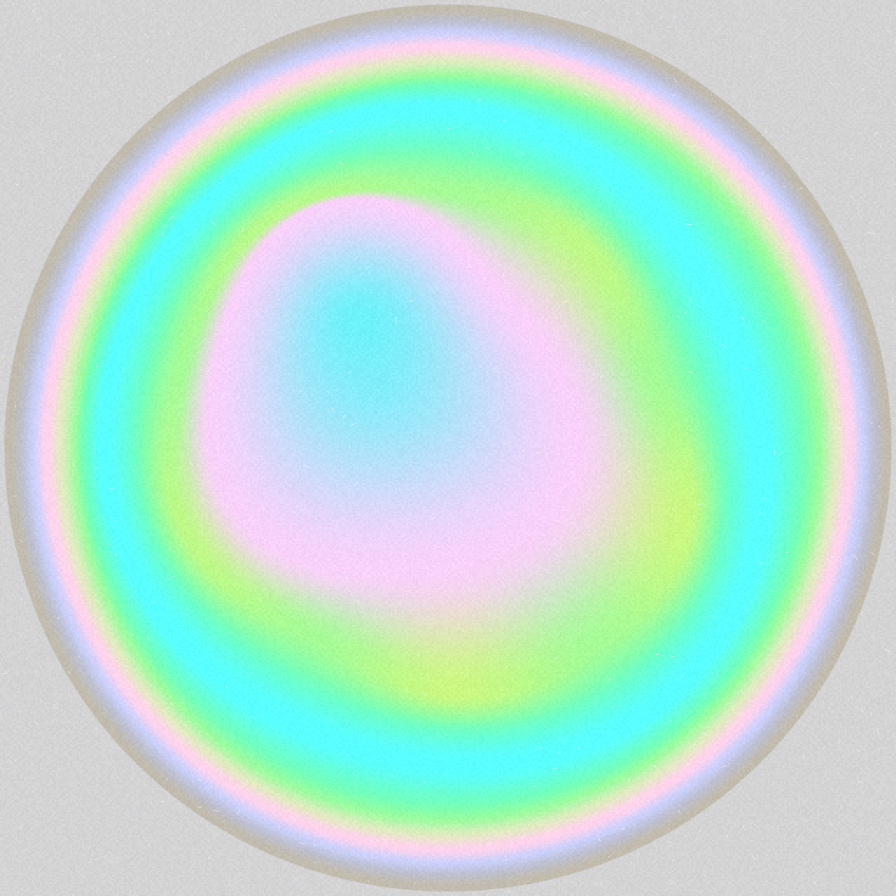
Write a WebGL 2 fragment shader that draws this background.

```glsl
#version 300 es
precision highp float;
// Iridescent pastel disc with warped colour rings on grainy grey paper.

#define DISC_RADIUS 0.495
#define GRAIN_CELLS 512.0
#define GRAIN_AMOUNT 0.035
#define WEAVE_AMOUNT 0.005
#define SPECK_CHANCE 0.22
#define SPECK_SIZE 0.0011

uniform vec2 u_resolution;
out vec4 fragColor;

const vec2 DISC_CENTRE = vec2(0.5);
const vec2 BLOB_CENTRE = vec2(0.43, 0.557);
const vec2 CORE_CENTRE = vec2(0.401, 0.642);

const vec3 PAPER = vec3(0.83, 0.83, 0.835);
const vec3 CORE = vec3(0.43, 0.95, 0.98);
const vec3 PINK = vec3(0.98, 0.82, 0.98);
const vec3 LIME = vec3(0.80, 0.97, 0.50);
const vec3 LEAF = vec3(0.60, 0.99, 0.62);
const vec3 MINT = vec3(0.45, 1.0, 0.73);
const vec3 CYAN = vec3(0.35, 1.0, 1.0);
const vec3 PEACH = vec3(0.89, 0.92, 0.76);
const vec3 ROSE = vec3(1.0, 0.83, 0.93);
const vec3 LAVENDER = vec3(0.80, 0.82, 0.99);
const vec3 HAZE = vec3(0.74, 0.75, 0.81);
const vec3 BEIGE = vec3(0.76, 0.735, 0.685);

float hash(vec2 p) {
  vec3 q = fract(vec3(p.xyx) * 0.1031);
  q += dot(q, q.yzx + 33.33);
  return fract((q.x + q.y) * q.z);
}

// Approximate signed distance to a circle bent by three angular harmonics
float wavyCircle(vec2 p, float radius, vec3 cosAmp, vec3 sinAmp) {
  float r = length(p);
  vec3 a = atan(p.y, p.x) * vec3(1.0, 2.0, 3.0);
  float bend = dot(cosAmp, cos(a)) + dot(sinAmp, sin(a));
  return r - radius - bend * smoothstep(0.0, radius, r);
}

// Progress from the inner contour (0) to the outer contour (1)
float between(float inner, float outer) {
  return clamp(inner / max(inner - outer, 0.001), 0.0, 1.0);
}

vec3 discColour(vec2 uv) {
  vec2 p = uv - DISC_CENTRE;
  float r = length(p);
  float angle = atan(p.y, p.x);
  float lobes = cos(5.0 * (angle - 0.96));

  // Contours of the colour bands
  float blob = wavyCircle(uv - BLOB_CENTRE, 0.202,
    vec3(-0.003, -0.003, 0.008), vec3(-0.002, -0.012, -0.014));
  float limeBand = wavyCircle(p, 0.282,
    vec3(-0.022, 0.003, -0.005), vec3(0.010, -0.018, -0.004));
  limeBand -= 0.008 * lobes * smoothstep(0.0, 0.28, r);
  float cyanBand = wavyCircle(p, 0.364,
    vec3(-0.0145, 0.0, -0.0044), vec3(0.007, -0.0124, -0.007));

  // Soft core and warped inner bands
  float core = between(length(uv - CORE_CENTRE), blob);
  vec3 col = mix(CORE, PINK, smoothstep(0.05, 1.05, core));
  float limeAmount = (0.5 + 0.5 * lobes) * (0.75 - 0.25 * cos(angle - 2.2));
  vec3 limeTint = mix(LEAF, LIME, 0.25 + 0.75 * limeAmount);
  col = mix(col, limeTint, smoothstep(0.0, 1.0, between(blob, limeBand)));
  float toCyan = between(limeBand, cyanBand);
  col = mix(col, MINT, smoothstep(0.0, 0.6, toCyan));
  col = mix(col, CYAN, smoothstep(0.35, 1.0, toCyan));

  // Concentric rim bands
  float toRim = between(cyanBand, r - 0.418);
  col = mix(col, MINT, smoothstep(0.1, 0.8, toRim));
  col = mix(col, LEAF, smoothstep(0.65, 1.0, toRim));
  col = mix(col, PEACH, smoothstep(0.412, 0.435, r));
  col = mix(col, ROSE, smoothstep(0.431, 0.448, r));
  col = mix(col, LAVENDER, smoothstep(0.448, 0.465, r));
  col = mix(col, HAZE, smoothstep(0.461, 0.479, r));
  return mix(col, BEIGE, smoothstep(0.474, 0.490, r));
}

// Sparse pale dust: one short, randomly turned fleck per chosen cell
float dust(vec2 uv, float cells) {
  vec2 id = floor(uv * cells);
  vec2 offset = 0.2 + 0.6 * vec2(hash(id + 17.0), hash(id + 41.0));
  vec2 d = (uv * cells - id - offset) / cells;
  float turn = 6.2832 * hash(id + 73.0);
  vec2 dir = vec2(cos(turn), sin(turn));
  float halfLength = 0.003 * pow(hash(id + 97.0), 4.0);
  d -= dir * clamp(dot(d, dir), -halfLength, halfLength);
  float fleck = 1.0 - smoothstep(0.0, SPECK_SIZE, length(d));
  return fleck * step(hash(id + 5.0), SPECK_CHANCE);
}

void main() {
  vec2 uv = gl_FragCoord.xy / u_resolution;
  float pixel = 1.0 / min(u_resolution.x, u_resolution.y);
  float edge = length(uv - DISC_CENTRE) - DISC_RADIUS;
  vec3 col = mix(discColour(uv), PAPER, smoothstep(-pixel, pixel, edge));

  // Paper grain, faint weave and dust
  col += GRAIN_AMOUNT * (hash(floor(uv * GRAIN_CELLS)) - 0.5);
  col += WEAVE_AMOUNT * sin(uv.x * 800.0) * sin(uv.y * 800.0);
  float flecks = 0.0;
  for (int i = 0; i < 3; i++) {
    flecks += dust(uv + 0.37 * float(i), 22.0 + 13.0 * float(i));
  }
  col = mix(col, vec3(1.0), 0.4 * min(flecks, 1.0));
  fragColor = vec4(clamp(col, 0.0, 1.0), 1.0);
}
```
